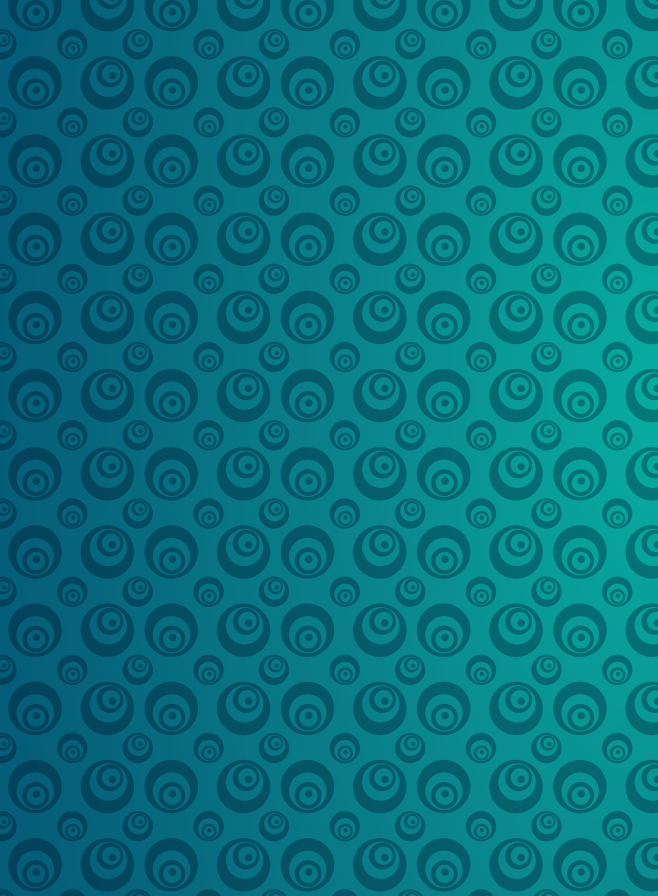
Reproduce this pattern procedurally as a Shadertoy shader.

```glsl
float disc(vec2 p, vec2 center, float radius, float aa) {
    return 1.0 - smoothstep(-aa, aa, length(p - center) - radius);
}

// Nested off-centre discs, alternately adding and removing ink; outer radius is 1.
float nestedRings(vec2 p, float lean, float aa) {
    float ink = disc(p, vec2(0.0), 1.0, aa);
    ink -= disc(p, vec2(0.2 * lean, 0.17), 0.70, aa);
    ink += disc(p, vec2(0.5 * lean, 0.33), 0.50, aa);
    ink -= disc(p, vec2(0.75 * lean, 0.34), 0.345, aa);
    ink += disc(p, vec2(lean, 0.27), 0.14, aa);
    return ink;
}

// Teal glow spreading from the right edge into deep blue.
vec3 backdrop(vec2 uv) {
    float d = length((uv - vec2(1.0, 0.56)) * vec2(1.0, 0.68));
    vec3 color = mix(vec3(0.03, 0.68, 0.63), vec3(0.04, 0.53, 0.555), smoothstep(-0.1, 0.55, d));
    return mix(color, vec3(0.02, 0.36, 0.47), smoothstep(0.3, 1.12, d));
}

void mainImage(out vec4 fragColor, in vec2 fragCoord) {
    vec2 uv = fragCoord / iResolution.xy;

    // One unit is one horizontal repeat; y runs down from the top edge.
    float unitsPerPixel = 4.83 / iResolution.x;
    vec2 p = vec2(fragCoord.x, iResolution.y - fragCoord.y) * unitsPerPixel;
    vec2 cell = vec2(1.0, 0.574);

    // Each cell holds a large pair and a small pair, one of each facing up.
    float ink = 0.0;
    for (int i = 0; i < 4; i++) {
        bool small = i > 1;
        bool facesUp = i % 2 == 1;
        float x = small ? (facesUp ? 0.011 : 0.531) : (facesUp ? 0.788 : 0.257);
        float radius = small ? 0.111 : 0.196;
        vec2 q = p - vec2(x, small ? 0.325 : 0.034);
        q = (q - cell * round(q / cell)) / radius;
        if (facesUp) q.y = -q.y;
        ink += nestedRings(q, facesUp ? 0.19 : 0.05, 0.7 * unitsPerPixel / radius);
    }

    vec3 color = backdrop(uv);
    color *= mix(vec3(1.0), vec3(0.5, 0.70, 0.76), clamp(ink, 0.0, 1.0));
    fragColor = vec4(color, 1.0);
}
```
